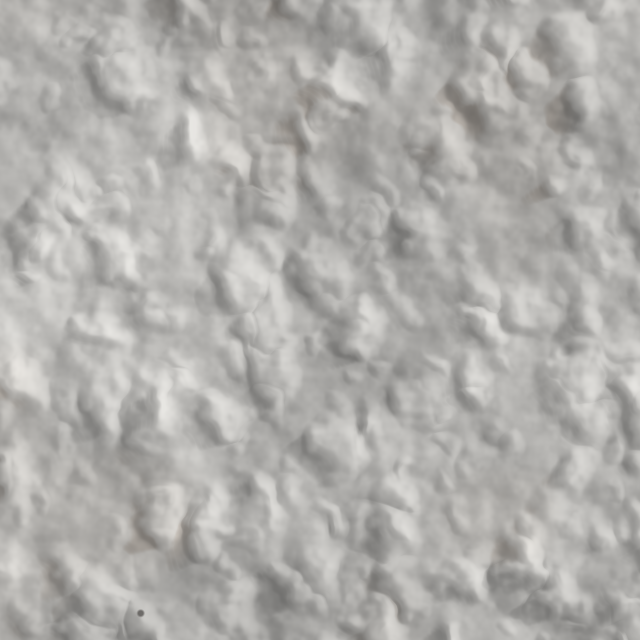
This texture is drawn by a Shadertoy shader. Its source:

```glsl
// Rough off-white stucco wall with irregular lumps, lit from the upper right.

const vec2 LIGHT_DIR = vec2(0.88, 0.475);
const vec3 PLASTER_TINT = vec3(1.006, 1.0, 0.984);
const vec3 STAIN_TINT = vec3(1.02, 0.985, 0.945);
const vec3 PIT_COLOR = vec3(0.34, 0.33, 0.32);

vec2 hash2(vec2 p) {
    vec3 q = fract(vec3(p.xyx) * vec3(0.1031, 0.1030, 0.0973));
    q += dot(q, q.yzx + 33.33);
    return fract((q.xx + q.yz) * q.zy);
}

// Smoothly interpolated pair of random values
vec2 noise2(vec2 p) {
    vec2 cell = floor(p), f = fract(p);
    f = f * f * f * (f * (f * 6.0 - 15.0) + 10.0);
    vec2 low = mix(hash2(cell), hash2(cell + vec2(1, 0)), f.x);
    vec2 high = mix(hash2(cell + vec2(0, 1)), hash2(cell + vec2(1, 1)), f.x);
    return mix(low, high, f.y);
}

// Elliptical lumps with slanted tops, one candidate per grid cell
float lumps(vec2 p, float scale, float seed, float steepness, float coverage) {
    p *= scale;
    vec2 base = floor(p);
    float height = 0.0;
    for (int y = -1; y <= 1; y++)
    for (int x = -1; x <= 1; x++) {
        vec2 cell = base + vec2(x, y);
        vec2 shape = hash2(cell + seed + 17.0);
        vec2 kind = hash2(cell + seed + 71.0);
        vec2 d = p - cell - hash2(cell + seed);
        float angle = -1.15 + 1.2 * (shape.x - 0.5);
        vec2 axis = vec2(cos(angle), sin(angle));
        float radius = mix(0.28, 0.55, shape.y);
        float stretch = mix(1.0, 1.8, kind.y);
        d = vec2(dot(d, axis) / stretch, dot(d, vec2(-axis.y, axis.x)));
        float lump = 1.0 - smoothstep(0.15, 1.0, length(d) / radius);
        height = max(height, lump * radius * step(kind.x, coverage));
    }
    return height * steepness / scale;
}

// Height of the plaster in canvas units
float plasterHeight(vec2 p) {
    vec2 warped = p + 0.032 * (noise2(p * 22.0) - 0.5)
                    + 0.012 * (noise2(p * 60.0 + 9.0) - 0.5);
    float height = lumps(warped, 10.0, 3.0, 0.66, 0.7);
    height += lumps(warped, 19.0, 140.0, 0.46, 0.45);
    height += 0.026 * noise2(warped * 7.0 + 31.0).x;
    height += 0.024 * noise2(warped * 15.0 + 57.0).x;
    height += 0.010 * noise2(p * 36.0 + 83.0).x;
    height += 0.0021 * noise2(p * 90.0 + 12.0).x;
    return height;
}

// Softly limited slope facing the light, measured over a given span
float lightFacing(vec2 p, float span) {
    vec2 offset = LIGHT_DIR * span * 0.5;
    float slope = (plasterHeight(p - offset) - plasterHeight(p + offset)) / span;
    return slope / sqrt(1.0 + slope * slope);
}

// Soft shadow from higher plaster toward the light
float castShadow(vec2 p, float height) {
    float blocked = 0.0;
    for (int i = 1; i <= 6; i++) {
        float reach = 0.008 * float(i);
        float rise = plasterHeight(p + LIGHT_DIR * reach) - height;
        blocked = max(blocked, rise - 0.5 * reach);
    }
    return smoothstep(0.0, 0.014, blocked);
}

// Rare tiny dark holes
float pits(vec2 p, float scale) {
    vec2 cell = floor(p * scale);
    vec2 kind = hash2(cell + 205.0);
    vec2 center = 0.2 + 0.6 * hash2(cell + 311.0);
    float radius = mix(0.02, 0.045, kind.y);
    float d = length(fract(p * scale) - center);
    return (1.0 - smoothstep(radius * 0.4, radius, d)) * step(kind.x, 0.08);
}

void mainImage(out vec4 fragColor, in vec2 fragCoord) {
    vec2 p = fragCoord / iResolution.y;

    // Relief lighting from fine and broad slopes
    float height = plasterHeight(p);
    float facing = 0.085 * lightFacing(p, 0.006) + 0.075 * lightFacing(p, 0.024);
    float shadow = castShadow(p, height);

    // Plaster brightness with broad, gentle variation
    float tone = 0.716 + facing - 0.058 * shadow;
    tone += 1.5 * (height - 0.047);
    tone += 0.10 * (noise2(p * 4.0 + 5.0).x - 0.5);
    tone += 0.07 * (noise2(p * 10.0 + 23.0).x - 0.5);
    tone += 0.016 * (noise2(p * 130.0).y - 0.5);
    tone = clamp(tone, 0.40, 0.90);

    // Warm stains gather in some shaded hollows
    float stain = smoothstep(0.55, 0.85, noise2(p * 5.0 + 41.0).y) * (0.2 + 0.8 * shadow);
    vec3 color = tone * mix(PLASTER_TINT, STAIN_TINT, stain);
    color = mix(color, PIT_COLOR, 0.8 * pits(p, 6.0));
    fragColor = vec4(color, 1.0);
}
```
